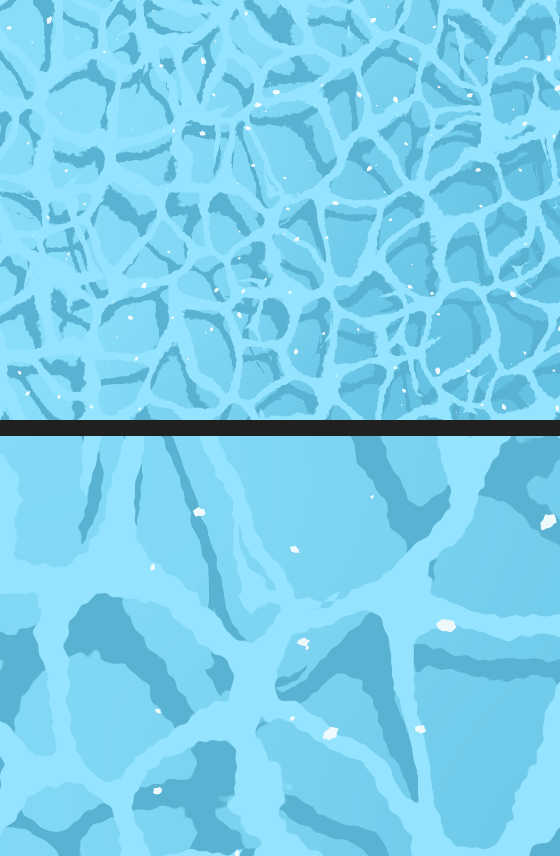
Top, the full canvas; bottom, a detail of the centre.
This texture is drawn by a WebGL 2 fragment shader. Its source:

```glsl
#version 300 es
precision highp float;
// Sunlit shallow water: a pale web of rounded, warped Voronoi borders floats
// over its own displaced darker shadow on a blue gradient, with ragged
// brush-like edges and scattered white glints.

#define CELLS 7.4                      // web cells per canvas height
#define JITTER 0.86                    // irregularity of the cells
#define ROUNDING 0.15                  // softness of the cell corners
#define WARP 0.42                      // bending of the strands
#define RAGGED 0.0048                  // roughness of the brushed edges
#define SHADOW_SHIFT vec2(-0.022, -0.048)
#define LIGHT vec3(0.580, 0.895, 1.000)
#define SHALLOW vec3(0.535, 0.868, 0.975)
#define DEEP vec3(0.390, 0.755, 0.885)
#define SHADOW vec3(0.350, 0.700, 0.820)
#define GLINT vec3(0.930, 0.975, 0.985)

uniform vec2 u_resolution;
out vec4 fragColor;

vec2 hash2(vec2 p) {
    vec3 h = fract(p.xyx * vec3(0.1031, 0.1030, 0.0973));
    h += dot(h, h.yzx + 33.33);
    return fract((h.xx + h.yz) * h.zy);
}

float cornerSlope(vec2 corner, vec2 offset) {
    float angle = 6.28318 * hash2(corner).x;
    return dot(vec2(cos(angle), sin(angle)), offset);
}

float gradientNoise(vec2 p) {
    vec2 i = floor(p), f = p - i;
    vec2 u = f * f * f * (f * (f * 6.0 - 15.0) + 10.0);
    vec2 e = vec2(1.0, 0.0);
    float low = mix(cornerSlope(i, f), cornerSlope(i + e, f - e), u.x);
    float high = mix(cornerSlope(i + e.yx, f - e.yx), cornerSlope(i + 1.0, f - 1.0), u.x);
    return mix(low, high, u.y);
}

vec2 noise2(vec2 p) {
    return vec2(gradientNoise(p), gradientNoise(p + 31.7));
}

float smoothMin(float a, float b, float k) {
    float h = max(k - abs(a - b), 0.0) / k;
    return min(a, b) - 0.25 * h * h * k;
}

vec2 cellPoint(vec2 cell) {
    return cell + 0.5 + JITTER * (hash2(cell + 40.0) - 0.5);
}

// Distance to the nearest Voronoi border, rounded where borders meet
float cellEdge(vec2 p) {
    vec2 home = floor(p), owner = home, toOwner = vec2(9.0);
    for (int y = -1; y <= 1; y++)
    for (int x = -1; x <= 1; x++) {
        vec2 cell = home + vec2(x, y);
        vec2 r = cellPoint(cell) - p;
        if (dot(r, r) < dot(toOwner, toOwner)) { toOwner = r; owner = cell; }
    }
    float d = 8.0;
    for (int y = -2; y <= 2; y++)
    for (int x = -2; x <= 2; x++) {
        vec2 r = cellPoint(owner + vec2(x, y)) - p;
        vec2 across = r - toOwner;
        if (dot(across, across) > 1e-4)
            d = smoothMin(d, dot(0.5 * (r + toOwner), normalize(across)), ROUNDING);
    }
    return d;
}

// Signed distance to the web: main strands plus patches of thinner crossings
float web(vec2 p, float halfWidth) {
    vec2 q = p * CELLS * vec2(1.05, 0.95);
    q += WARP * noise2(q * 0.9) + 0.10 * noise2(q * 2.6 + 9.0);
    float strands = cellEdge(q) - halfWidth - 0.055 * gradientNoise(q * 1.1 + 57.0);
    float patches = smoothstep(0.0, 0.3, gradientNoise(q * 0.5 + 80.0));
    float crossings = cellEdge(q * 0.8 + 17.0) / 0.8 - mix(-0.06, 0.8 * halfWidth, patches);
    return min(strands, crossings) / CELLS;
}

// Small angular flakes, at most one per grid cell
float glints(vec2 p, float grid, float share, float size, float blur) {
    vec2 cell = floor(p * grid);
    vec2 pick = hash2(cell + 211.0);
    vec2 q = p - (cell + 0.2 + 0.6 * hash2(cell + 107.0)) / grid;
    float angle = 6.28318 * pick.y;
    q = mat2(cos(angle), sin(angle), -sin(angle), cos(angle)) * q;
    float radius = size * mix(0.5, 1.2, pow(hash2(cell + 305.0).x, 2.0));
    float d = max(abs(q.x) + 0.9 * abs(q.y), 1.7 * abs(q.y) + 0.3 * q.x) - radius;
    d += 0.35 * radius * gradientNoise(q * 1.4 / radius + cell);
    return step(pick.x, share) * (1.0 - smoothstep(-blur, blur, d));
}

void main() {
    vec2 p = gl_FragCoord.xy / u_resolution.y;
    vec2 uv = gl_FragCoord.xy / u_resolution;
    float blur = 0.8 / u_resolution.y;

    // Water darkening to the lower right
    float depth = smoothstep(0.25, 1.15, 0.85 * uv.x + 0.35 * (1.0 - uv.y));
    depth = clamp(depth + 0.25 * gradientNoise(p * 3.0 + 5.0), 0.0, 1.0);
    vec3 color = mix(SHALLOW, DEEP, depth);

    // Shadow web, then light web, both with brushed edges
    float rough = RAGGED * gradientNoise(p * 95.0);
    vec2 drift = SHADOW_SHIFT + 0.05 * noise2(p * 4.0 + 70.0);
    float shade = web(p - drift, 0.072) + rough;
    color = mix(color, SHADOW, 1.0 - smoothstep(-blur, blur, shade));
    float glow = web(p, mix(0.094, 0.066, uv.x)) + rough;
    color = mix(color, LIGHT, 1.0 - smoothstep(-blur, blur, glow));

    // Glints: flakes and tiny dots
    float sparkle = max(glints(p, 11.0, 0.42, 0.0080, blur), glints(p + 3.0, 17.0, 0.15, 0.0026, blur));
    fragColor = vec4(mix(color, GLINT, sparkle), 1.0);
}
```
